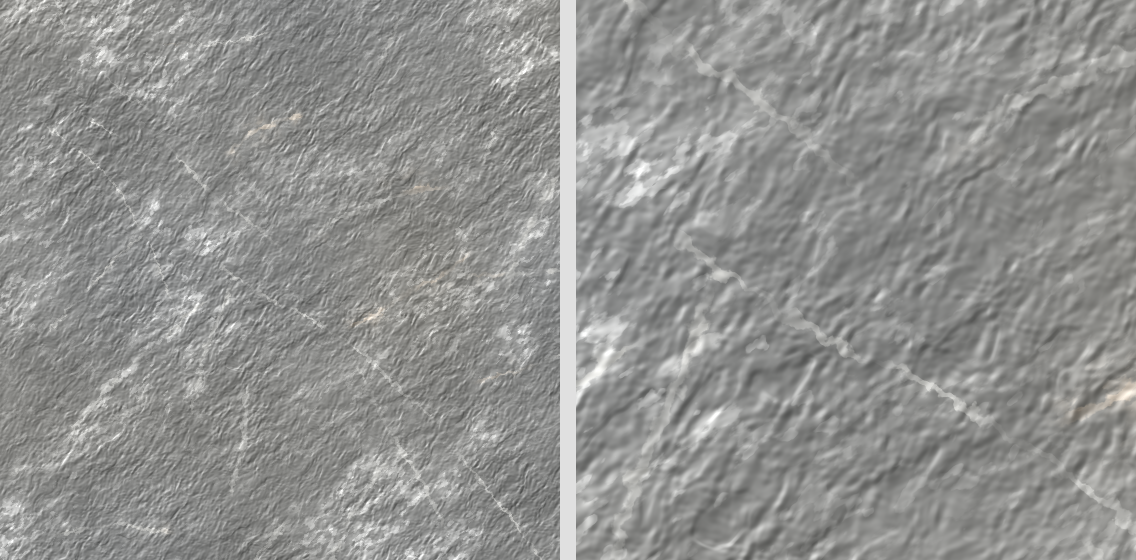
Left, the full canvas; right, a detail of the centre.
This texture is drawn by a Shadertoy shader. Its source:

```glsl
// Grey slate: slanted chipped relief, pale chalky scuffs and broken mineral veins.
#define GRAIN_ANGLE 0.74
#define GRAIN_SCALE vec2(56.0, 120.0)
#define RELIEF 0.62
#define LIGHT_STEP vec2(-0.0013, 0.0020)
#define PATCH_STRENGTH 0.25
#define VEIN_COUNT 26
#define VEIN_WIDTH 0.0080
#define VEIN_STRENGTH 1.15
#define SLATE vec3(0.514, 0.515, 0.506)
#define CHALK vec3(0.80, 0.80, 0.785)
#define WARM_CHALK vec3(0.82, 0.75, 0.67)

float hash(vec2 p) {
    vec3 q = fract(p.xyx * 0.1031);
    q += dot(q, q.yzx + 33.33);
    return fract((q.x + q.y) * q.z);
}

float noise(vec2 p) {
    vec2 cell = floor(p), f = fract(p);
    f = f * f * (3.0 - 2.0 * f);
    float low = mix(hash(cell), hash(cell + vec2(1, 0)), f.x);
    float high = mix(hash(cell + vec2(0, 1)), hash(cell + vec2(1, 1)), f.x);
    return mix(low, high, f.y);
}

// Layered noise, close to the 0..1 range
float fbm(vec2 p) {
    float sum = 0.0, weight = 0.54;
    for (int i = 0; i < 4; i++) {
        sum += weight * noise(p);
        p = mat2(0.96, 0.28, -0.28, 0.96) * p * 2.03 + 17.3;
        weight *= 0.49;
    }
    return sum;
}

vec2 turn(vec2 p, float angle) {
    float c = cos(angle), s = sin(angle);
    return vec2(c * p.x + s * p.y, c * p.y - s * p.x);
}

// Height of the cleaved surface: short chips with a few abrupt ledges
float slateHeight(vec2 p) {
    vec2 warp = vec2(noise(p * 40.0), noise(p * 40.0 + 51.0)) - 0.5;
    vec2 g = turn(p + warp * 0.007, GRAIN_ANGLE);
    float chips = noise(g * GRAIN_SCALE + 200.0);
    float fine = noise(turn(g, 0.35) * GRAIN_SCALE * 1.8 + 350.0);
    float grains = noise(turn(g, -0.3) * vec2(210.0, 290.0) + 500.0);
    float ledges = noise(g * GRAIN_SCALE * 0.42 + 90.0) + 0.22 * (fine - 0.5);
    float steps = smoothstep(0.46, 0.60, ledges);
    return 0.25 * ledges + 0.17 * steps + 0.45 * chips + 0.33 * fine + 0.20 * grains;
}

// One scratch-like vein: x is the pale amount, y is its warm share
vec2 vein(vec2 p, float id, float ragged, float scuffs) {
    vec2 center = fract(0.37 + id * vec2(0.75488, 0.56984));
    float kind = mod(id, 3.0);
    float angle = kind < 0.5 ? 1.12 : (kind < 1.5 ? -0.85 : 0.28);
    angle += (hash(vec2(id, 3.0)) - 0.5) * 0.7;
    float reach = mix(0.05, 0.26, pow(hash(vec2(id, 7.0)), 1.5));
    float width = VEIN_WIDTH * mix(0.35, 1.2, hash(vec2(id, 11.0)));

    vec2 q = turn(p - center, angle);
    q.y += (hash(vec2(id, 19.0)) - 0.5) * 3.0 * q.x * q.x;
    q.y += (noise(vec2(q.x * 12.0, id * 9.0)) - 0.5) * 0.012;
    q.y += (ragged - 0.5) * 0.015;

    float along = 1.0 - smoothstep(reach * 0.75, reach, abs(q.x));
    float gaps = smoothstep(0.15, 0.5, noise(vec2(q.x * 24.0, id * 5.0 + 40.0)));
    float core = 1.0 - smoothstep(width * 0.35, width * 0.75, abs(q.y));
    float halo = exp(-abs(q.y) / (width * 2.4)) * scuffs;
    float pale = along * (core * mix(0.22, 0.8, gaps) * (0.5 + 0.5 * scuffs) + 0.6 * halo * gaps);
    float warm = kind > 1.5 ? 0.7 * smoothstep(0.45, 0.8, noise(p * 16.0 + id)) : 0.0;
    return vec2(pale, pale * warm);
}

void mainImage(out vec4 fragColor, in vec2 fragCoord) {
    vec2 p = fragCoord / iResolution.y;
    vec2 g = turn(p, GRAIN_ANGLE);

    // Relief lit from the upper left, with its deepest shadows held back
    float slope = slateHeight(p) - slateHeight(p + LIGHT_STEP);
    float shade = slope * RELIEF * mix(0.7, 1.3, noise(p * 9.0 + 8.0));
    shade /= 1.0 + 1.8 * max(-shade, 0.0);

    // Chalky scuffs in torn streaks, with scattered crisp flecks
    float ragged = fbm(p * 110.0 + 30.0);
    float grit = smoothstep(0.44, 0.60, fbm(turn(p, 0.6) * vec2(75.0, 140.0) + 44.0));
    float streaks = smoothstep(0.42, 0.62, fbm(turn(p, 0.5) * vec2(17.0, 38.0) + 70.0));
    float scuffs = streaks * (0.25 + 0.75 * grit);
    float cloud = smoothstep(0.40, 0.68, fbm(turn(p, 0.9) * vec2(4.5, 7.0) + 12.0));
    float flecks = smoothstep(0.66, 0.74, fbm(g * vec2(55.0, 95.0) + 140.0));
    float patches = cloud * (0.18 + 0.82 * scuffs) + 0.12 * scuffs;

    // Veins
    vec2 veins = vec2(0.0);
    for (int i = 0; i < VEIN_COUNT; i++)
        veins = max(veins, vein(p, float(i), ragged, scuffs));

    // Blend the stone, its broad tint and the pale minerals
    vec3 color = SLATE + (fbm(p * 9.0 + 60.0) - 0.5) * 0.10;
    color += vec3(0.008, 0.003, -0.007) * (noise(p * 4.0 + 25.0) - 0.5) * 2.0;
    color += PATCH_STRENGTH * patches;
    color += 0.15 * flecks * (0.4 + 0.6 * cloud);
    vec3 mineral = mix(CHALK, WARM_CHALK, veins.y / max(veins.x, 0.001));
    color = mix(color, mineral, clamp(veins.x * VEIN_STRENGTH, 0.0, 0.88));
    color += shade;

    fragColor = vec4(clamp(color, 0.0, 1.0), 1.0);
}
```
